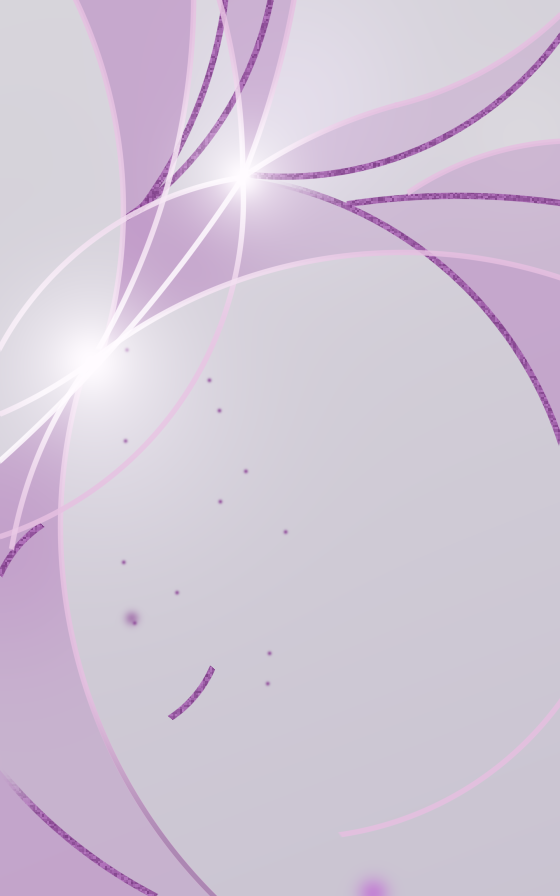
A WebGL 1 fragment shader for this background:

```glsl
precision highp float;
// Lilac ribbons with glitter edges sweeping through two bright flares on pale grey.
uniform vec2 u_resolution;

const vec2 SIZE = vec2(4.8, 7.68);
const vec2 FLARE_HIGH = vec2(2.08, 1.52);
const vec2 FLARE_LOW = vec2(0.78, 3.1);
const vec3 WHITE = vec3(1.0, 0.985, 1.0);
const vec3 LILAC = vec3(0.75, 0.59, 0.78);
const vec3 PINK = vec3(0.90, 0.75, 0.88);
const vec3 PURPLE = vec3(0.57, 0.31, 0.61);

float hash(vec2 p) {
  return fract(sin(dot(p, vec2(127.1, 311.7))) * 43758.55);
}

// Circle through a, b, c: x = distance (positive on the bulging side), y = place along the chord.
vec2 arc(vec2 p, vec2 a, vec2 b, vec2 c) {
  vec2 u = b - a, v = c - a;
  float area = 2.0 * (u.x * v.y - u.y * v.x);
  vec2 toCenter = vec2(v.y * dot(u, u) - u.y * dot(v, v),
                       u.x * dot(v, v) - v.x * dot(u, u)) / area;
  return vec2(length(p - a - toCenter) - length(toCenter), dot(p - a, v) / dot(v, v));
}

float above(float d) {
  float soft = SIZE.y / u_resolution.y * 0.7;
  return smoothstep(-soft, soft, d);
}

float line(vec2 curve, float halfWidth) {
  float ends = smoothstep(-0.01, 0.0, curve.y) * (1.0 - smoothstep(1.0, 1.01, curve.y));
  return above(halfWidth - abs(curve.x)) * ends;
}

float glow(vec2 p, vec2 center, float radius) {
  vec2 q = (p - center) / radius;
  return exp(-dot(q, q));
}

vec3 pinkLine(vec3 col, vec2 curve, float shine) {
  return mix(col, mix(PINK, WHITE, shine), line(curve, 0.023) * 0.85);
}

vec3 glitterLine(vec3 col, vec2 curve, vec2 p) {
  float sparkle = hash(floor(p * 50.0));
  return mix(col, PURPLE + 0.22 * (sparkle - 0.4), line(curve, 0.027) * 0.92);
}

void main() {
  vec2 p = gl_FragCoord.xy / u_resolution * SIZE;
  p.y = SIZE.y - p.y;

  // Pale backdrop
  vec3 col = mix(vec3(0.845, 0.835, 0.86), vec3(0.79, 0.765, 0.82),
                 clamp(p.y / SIZE.y * 0.8 + p.x * 0.04, 0.0, 1.0));
  col = mix(col, vec3(0.91, 0.88, 0.94), 0.75 * glow(p, vec2(2.5, 0.9), 1.1));
  col = mix(col, vec3(0.90, 0.88, 0.92), 0.65 * glow(p, FLARE_LOW + vec2(0.1, 0.4), 1.2));
  col = mix(col, vec3(0.87, 0.86, 0.88), 0.7 * glow(p, vec2(4.5, 1.2), 0.7));

  // Ribbon edges
  vec2 leftTop = arc(p, vec2(0.65, 0.0), vec2(1.05, 1.55), vec2(0.88, 3.0));
  vec2 leftLow = arc(p, vec2(0.70, 3.25), vec2(0.52, 4.4), vec2(1.83, 7.68));
  vec2 domeLeft = arc(p, vec2(0.0, 2.98), vec2(1.08, 1.87), FLARE_HIGH);
  vec2 domeRight = arc(p, FLARE_HIGH, vec2(3.6, 2.13), vec2(4.8, 3.77));
  vec2 stemTop = arc(p, vec2(1.88, 0.0), vec2(2.04, 0.8), FLARE_HIGH);
  vec2 loopLow = arc(p, FLARE_HIGH, vec2(1.7, 3.2), vec2(0.0, 4.6));
  vec2 sweep = arc(p, FLARE_LOW, vec2(2.6, 2.25), vec2(4.8, 2.38));
  vec2 bridge = arc(p, vec2(0.0, 3.95), vec2(1.25, 2.65), FLARE_HIGH);
  vec2 bridgeTop = arc(p, FLARE_HIGH, vec2(2.33, 0.8), vec2(2.52, 0.0));
  vec2 plume = arc(p, vec2(0.85, 2.98), vec2(1.46, 1.5), vec2(1.66, 0.0));
  vec2 plumeLow = arc(p, vec2(0.1, 4.7), vec2(0.35, 3.85), FLARE_LOW);
  vec2 tailLow = arc(p, vec2(0.0, 3.55), vec2(0.4, 3.35), FLARE_LOW);
  vec2 wingIn = arc(p, FLARE_HIGH, vec2(2.7, 1.16), vec2(3.4, 0.9));
  vec2 wingOut = arc(p, vec2(3.4, 0.9), vec2(4.2, 0.58), vec2(4.8, 0.13));
  vec2 wingEdge = arc(p, vec2(2.15, 1.5), vec2(3.8, 1.18), vec2(4.8, 0.32));
  vec2 finTop = arc(p, vec2(3.5, 1.65), vec2(4.1, 1.35), vec2(4.8, 1.21));
  vec2 finEdge = arc(p, vec2(2.98, 1.75), vec2(3.8, 1.68), vec2(4.8, 1.74));
  vec2 corner = arc(p, vec2(0.0, 6.6), vec2(0.6, 7.2), vec2(1.33, 7.68));

  // Translucent ribbon fills
  float outside = above(domeRight.x) * above(4.4 - p.y);
  float wing = mix(-wingIn.x, wingOut.x, step(3.4, p.x));
  col = mix(col, LILAC, 0.72 * above(leftTop.x) * above(-plume.x) * above(3.0 - p.y));
  col = mix(col, LILAC, 0.6 * above(stemTop.x) * above(-bridgeTop.x) * above(1.52 - p.y));
  col = mix(col, LILAC, (0.35 + 0.4 * glow(p, vec2(1.5, 2.2), 0.9)) * above(-domeLeft.x)
            * above(-domeRight.x) * above(sweep.x) * above(leftTop.x));
  col = mix(col, LILAC, 0.4 * outside * above(-finEdge.x) * above(p.x - 2.95));
  col = mix(col, LILAC, 0.5 * outside * above(-sweep.x) * above(p.x - 3.4));
  col = mix(col, LILAC, 0.5 * above(-finTop.x) * above(finEdge.x) * above(p.x - 3.4));
  col = mix(col, LILAC, 0.38 * above(wing) * above(-wingEdge.x) * above(p.x - 2.08));
  float lowFade = 0.42 + 0.4 * glow(p, vec2(0.0, 4.6), 1.1);
  col = mix(col, LILAC, lowFade * above(leftLow.x) * above(bridge.x) * above(p.y - 3.1));
  col = mix(col, LILAC, 0.5 * above(corner.x) * above(p.y - 6.0));

  // Glitter and pink outlines, whitening toward the flares
  float shine = min(1.0, glow(p, FLARE_HIGH, 0.8) + 1.2 * glow(p, FLARE_LOW, 1.15));
  col = glitterLine(col, arc(p, vec2(1.93, 0.0), vec2(1.66, 1.0), vec2(1.2, 1.8)), p);
  col = glitterLine(col, arc(p, vec2(2.32, 0.0), vec2(1.93, 0.98), vec2(1.08, 1.87)), p);
  col = glitterLine(col, arc(p, vec2(0.0, 4.93), vec2(0.14, 4.7), vec2(0.36, 4.5)), p);
  col = glitterLine(col, wingEdge, p);
  col = glitterLine(col, finEdge, p);
  col = mix(col, glitterLine(col, domeRight, p), smoothstep(2.3, 3.1, p.x));
  col = mix(col, glitterLine(col, corner, p), smoothstep(0.0, 0.4, p.x));
  col = pinkLine(col, leftTop, shine * 0.5);
  col = pinkLine(col, leftLow, shine * 0.5);
  col = mix(col, LILAC * 0.9, line(leftLow, 0.022) * smoothstep(5.8, 7.4, p.y));
  col = pinkLine(col, domeLeft, shine);
  col = pinkLine(col, stemTop, shine);
  col = pinkLine(col, loopLow, glow(p, FLARE_HIGH, 0.9));
  col = pinkLine(col, sweep, shine);
  col = pinkLine(col, bridge, 1.0);
  col = pinkLine(col, bridgeTop, shine);
  col = pinkLine(col, plume, shine);
  col = pinkLine(col, plumeLow, shine);
  col = pinkLine(col, tailLow, shine);
  col = pinkLine(col, wingIn, shine);
  col = pinkLine(col, wingOut, shine);
  col = pinkLine(col, finTop, shine);

  // Scattered specks and two soft orbs
  for (int i = 0; i < 12; i++) {
    float k = float(i);
    vec2 speck = vec2(0.6 + 2.0 * hash(vec2(k, 1.0)), 3.0 + 0.26 * k);
    col = mix(col, PURPLE, 0.85 * glow(p, speck, 0.018));
  }
  col = mix(col, PURPLE, 0.6 * glow(p, vec2(1.13, 5.3), 0.06));
  col = mix(col, vec3(0.76, 0.46, 0.83), 0.8 * glow(p, vec2(3.2, 7.66), 0.13));

  // Flares
  col = mix(col, WHITE, 0.6 * glow(p, FLARE_HIGH, 0.45));
  col = mix(col, WHITE, 0.6 * glow(p, FLARE_LOW, 0.6));
  col = mix(col, WHITE, glow(p, FLARE_HIGH, 0.16));
  col = mix(col, WHITE, glow(p, FLARE_LOW, 0.24));
  gl_FragColor = vec4(col, 1.0);
}
```
